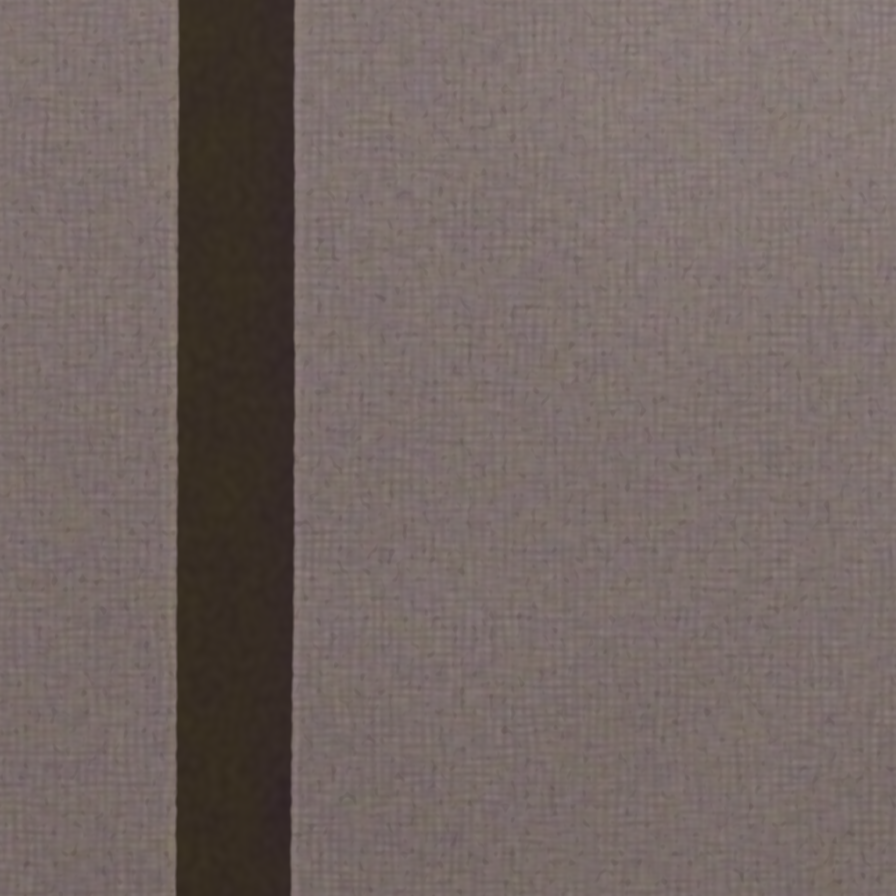
This texture is drawn by a WebGL 1 fragment shader. Its source:

```glsl
precision highp float;

uniform vec2 u_resolution;

vec2 hashGradient(vec2 cell) {
  vec3 p = fract(vec3(cell.xyx) * vec3(0.1031, 0.1030, 0.0973));
  p += dot(p, p.yzx + 33.33);
  return fract((p.xx + p.yz) * p.zy) * 2.0 - 1.0;
}

float gradientNoise(vec2 p) {
  vec2 i = floor(p);
  vec2 f = p - i;
  vec2 u = f * f * f * (f * (f * 6.0 - 15.0) + 10.0);
  float a = dot(hashGradient(i), f);
  float b = dot(hashGradient(i + vec2(1.0, 0.0)), f - vec2(1.0, 0.0));
  float c = dot(hashGradient(i + vec2(0.0, 1.0)), f - vec2(0.0, 1.0));
  float d = dot(hashGradient(i + 1.0), f - 1.0);
  return mix(mix(a, b, u.x), mix(c, d, u.x), u.y);
}

float fractalNoise(vec2 p) {
  float sum = 0.0;
  float weight = 0.6;
  for (int i = 0; i < 3; i++) {
    sum += weight * gradientNoise(p);
    p = p * 2.03 + 17.3;
    weight *= 0.55;
  }
  return sum;
}

// Crossed threads with uneven spacing and short raised strands
float weave(vec2 uv) {
  vec2 wobble = vec2(gradientNoise(uv * vec2(28.0, 14.0)),
                     gradientNoise(uv * vec2(14.0, 28.0) + 40.0));
  vec2 thread = cos(6.2832 * (uv * vec2(88.0, 92.0) + wobble * 0.65));
  float strength = 0.75 + 0.9 * gradientNoise(uv * 18.0 + 9.0);
  float grid = thread.x * 0.011 + thread.y * 0.010 + thread.x * thread.y * 0.006;
  float weft = gradientNoise(uv * vec2(48.0, 165.0) + 5.0);
  float warp = gradientNoise(uv * vec2(150.0, 38.0) + 71.0);
  float pits = smoothstep(0.12, 0.5, gradientNoise(uv * vec2(125.0, 95.0) + 23.0));
  return grid * strength + weft * 0.042 + warp * 0.036 - pits * 0.040;
}

void main() {
  vec2 uv = gl_FragCoord.xy / u_resolution;
  float soft = max(0.0022, 0.8 / u_resolution.x);

  // Wall light fades toward the lower edge and the left
  vec3 cloth = vec3(0.485, 0.434, 0.423);
  cloth += (uv.y - 0.5) * vec3(0.040, 0.038, 0.038);
  cloth += (uv.x - 0.5) * vec3(0.012, 0.014, 0.010);
  cloth += 0.022 * smoothstep(0.55, 0.0, distance(uv, vec2(0.95, 0.98)));
  cloth += fractalNoise(uv * 5.0 + 3.0) * 0.018;
  cloth += weave(uv);

  // Warm and violet chroma blotches
  float tint = fractalNoise(uv * vec2(20.0, 25.0) + 61.0);
  float blush = fractalNoise(uv * 32.0 + 113.0);
  cloth += tint * vec3(0.010, 0.018, -0.042) + blush * vec3(0.024, -0.012, 0.008);

  // Dark upright strip with slightly frayed sides
  float fray = gradientNoise(vec2(uv.y * 75.0, 3.5)) * 0.0015;
  float left = 0.1965 + 0.003 * uv.y + fray;
  float right = 0.3245 + 0.004 * smoothstep(0.0, 0.5, uv.y) - fray;
  float across = (uv.x - left) / (right - left);
  vec3 strip = mix(vec3(0.216, 0.178, 0.138), vec3(0.210, 0.165, 0.158),
                   smoothstep(0.5, 1.0, across));
  float mottle = fractalNoise(uv * vec2(18.0, 14.0) + 31.0);
  strip += mottle * vec3(0.018, 0.026, -0.020);
  strip += gradientNoise(uv * vec2(90.0, 75.0) + 12.0) * 0.025;
  strip += (uv.y - 0.5) * 0.012;

  // Pale cut edges of the cloth
  float leftRim = exp(-pow((uv.x - left + 0.006) / 0.005, 2.0));
  float rightRim = exp(-pow((uv.x - right - 0.005) / 0.004, 2.0));
  cloth += leftRim * vec3(0.026, 0.026, 0.004) + rightRim * vec3(0.036, 0.030, 0.036);

  float inside = smoothstep(left - soft, left + soft, uv.x)
               * (1.0 - smoothstep(right - soft, right + soft, uv.x));
  gl_FragColor = vec4(clamp(mix(cloth, strip, inside), 0.0, 1.0), 1.0);
}
```
